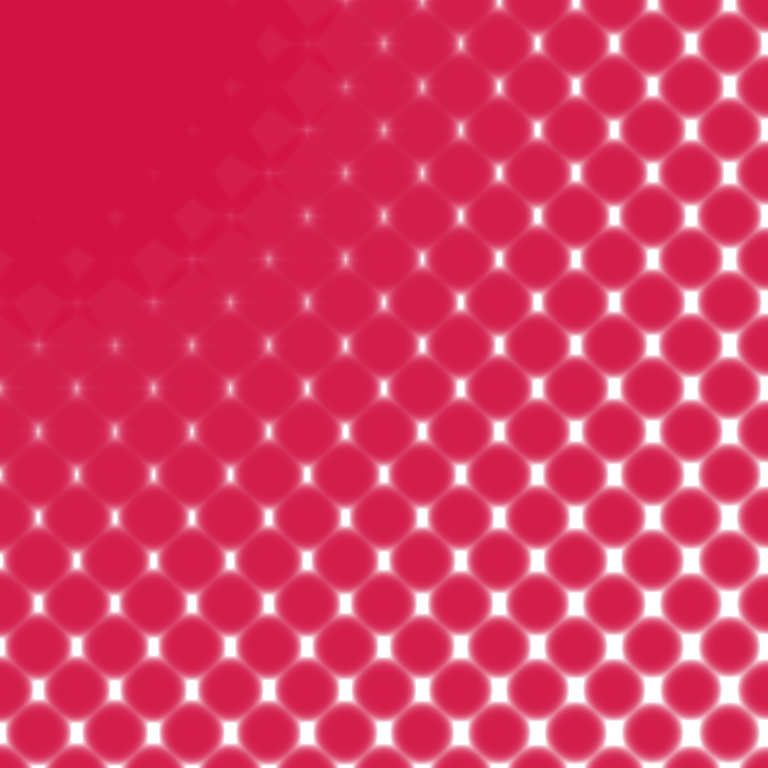
Reproduce this pattern procedurally as a three.js fragment shader.

```glsl
varying vec2 vUv;

const vec2 PITCH = vec2(0.1, 0.1122);
const vec2 DOT_ORIGIN = vec2(0.05, 0.0456);
const vec3 CRIMSON = vec3(0.827, 0.072, 0.268);
const vec3 ROSE_RED = vec3(0.827, 0.113, 0.295);
const vec3 WHITE = vec3(1.0);

// Offset from the nearest point of a rectangular grid
vec2 gridOffset(vec2 p, vec2 origin, vec2 pitch) {
  return (fract((p - origin) / pitch + 0.5) - 0.5) * pitch;
}

// Minimum of two distances with a slightly rounded crease
float softMin(float a, float b, float sharpness) {
  float low = min(a, b);
  float high = max(a, b);
  return low * pow(1.0 + pow(low / high, sharpness), -1.0 / sharpness);
}

float diamond(vec2 p) {
  return abs(p.x) + abs(p.y);
}

// Light in the gaps between dots, wider where reach is larger
float gapGlow(float dist, float reach) {
  float whiteRadius = 0.032 + 0.011 / max(reach, 0.1);
  float falloff = 12.2 - 4.6 * reach;
  float fade = smoothstep(0.34, 0.52, reach);
  return pow(dist / whiteRadius, falloff) * fade;
}

// Thin horizontal flare at a star, seen only near the fading rim
float rimFlare(vec2 p, float reach) {
  float band = smoothstep(0.36, 0.47, reach) * (1.0 - smoothstep(0.48, 0.72, reach));
  return 0.22 * band * exp(-abs(p.x) / 0.011 - abs(p.y) / 0.004);
}

void main() {
  // Two interleaved grids of dots
  vec2 dotA = gridOffset(vUv, DOT_ORIGIN, PITCH);
  vec2 dotB = gridOffset(vUv, DOT_ORIGIN + 0.5 * PITCH, PITCH);
  float dist = softMin(length(dotA), length(dotB), 16.0);

  // Stars sit halfway between neighbouring dots
  vec2 starA = gridOffset(vUv, DOT_ORIGIN + vec2(0.5, 0.0) * PITCH, PITCH);
  vec2 starB = gridOffset(vUv, DOT_ORIGIN + vec2(0.0, 0.5) * PITCH, PITCH);
  vec2 star = length(starA) < length(starB) ? starA : starB;

  // Strength grows away from the upper left corner
  float reach = length(vUv - vec2(0.0, 1.0));

  // Faint diamonds that grow until they merge
  float size = (reach - 0.28) * 0.3;
  float cell = min(diamond(dotA), diamond(dotB));
  float lift = 1.0 - smoothstep(size - 0.006, size + 0.006, cell);
  vec3 color = mix(CRIMSON, ROSE_RED, lift);

  // White glow
  float glow = gapGlow(dist, reach) + rimFlare(star, reach);
  gl_FragColor = vec4(mix(color, WHITE, clamp(glow, 0.0, 1.0)), 1.0);
}
```
